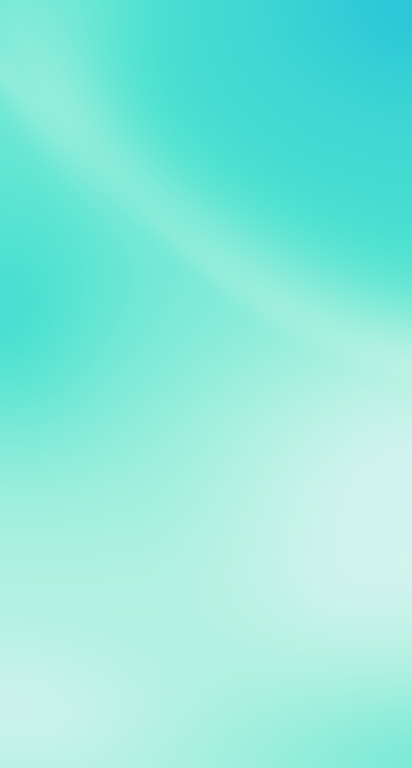
Give the GLSL for this background, as a WebGL 1 fragment shader.

```glsl
precision highp float;
// Soft aqua backdrop: a deep turquoise sky sweeping over pale mint light.

uniform vec2 u_resolution;

// Elliptical Gaussian glow, 1 at its centre.
float glow(vec2 p, vec2 centre, vec2 radius) {
  vec2 q = (p - centre) / radius;
  return exp(-dot(q, q));
}

// Sine-free hash and smooth value noise.
float hash(vec2 p) {
  vec3 q = fract(p.xyx * 0.1031);
  q += dot(q, q.yzx + 33.33);
  return fract((q.x + q.y) * q.z);
}

float noise(vec2 p) {
  vec2 i = floor(p);
  vec2 f = fract(p);
  f = f * f * (3.0 - 2.0 * f);
  return mix(mix(hash(i), hash(i + vec2(1.0, 0.0)), f.x),
             mix(hash(i + vec2(0.0, 1.0)), hash(i + 1.0), f.x), f.y);
}

// Height of the sweeping boundary between the two fields.
float sweepHeight(float x) {
  return 0.935 - 0.72 * x + 0.29 * x * x;
}

// Turquoise field, brightening towards the sweep.
float upperTone(vec2 p, float d) {
  float tone = 0.27 + (0.13 + 0.34 * p.x) * exp(-d * d / 0.0121);
  tone += 0.17 * glow(p, vec2(0.13, 1.0), vec2(0.2, 0.25));
  return tone - 0.08 * glow(p, vec2(1.0, 1.0), vec2(0.38, 0.16));
}

// Mint field with a teal pool, a bright streak and pale lights.
float lowerTone(vec2 p, float d) {
  float tone = 0.69 - 0.26 * smoothstep(0.2, 0.8, p.y);
  float band = (p.y - 0.4) / 0.25;
  tone += 0.19 * smoothstep(0.3, 1.0, p.x) * exp(-band * band);
  tone += 0.17 * exp(-d * d / 0.0036) * (1.0 - smoothstep(0.0, 0.5, p.x));
  tone -= 0.22 * glow(p, vec2(0.0, 0.57), vec2(0.28, 0.17));
  tone -= 0.22 * glow(p, vec2(1.1, 0.0), vec2(0.5, 0.12));
  tone += 0.08 * glow(p, vec2(0.05, 0.08), vec2(0.32, 0.09));
  return tone;
}

// Colour ramp from deep turquoise to pale mint, indexed by tone.
vec3 aquaRamp(float tone) {
  const vec3 DEEP = vec3(0.19, 0.81, 0.83);
  const vec3 TURQUOISE = vec3(0.31, 0.885, 0.82);
  const vec3 AQUA = vec3(0.47, 0.915, 0.84);
  const vec3 MINT = vec3(0.69, 0.945, 0.88);
  const vec3 PALE = vec3(0.82, 0.955, 0.93);
  vec3 c = mix(DEEP, TURQUOISE, clamp((tone - 0.19) / 0.12, 0.0, 1.0));
  c = mix(c, AQUA, clamp((tone - 0.31) / 0.16, 0.0, 1.0));
  c = mix(c, MINT, clamp((tone - 0.47) / 0.22, 0.0, 1.0));
  return mix(c, PALE, clamp((tone - 0.69) / 0.13, 0.0, 1.0));
}

void main() {
  vec2 p = gl_FragCoord.xy / u_resolution;
  float d = p.y - sweepHeight(p.x);

  // Blend the fields across the soft sweep, with faint uneven light.
  float tone = mix(lowerTone(p, d), upperTone(p, d), smoothstep(-0.035, 0.02, d));
  tone += 0.012 * (noise(p * vec2(5.0, 9.0)) - 0.5);
  vec3 color = aquaRamp(tone);

  // Cool highlights and the blue upper corner.
  float lights = glow(p, vec2(0.82, 0.245), vec2(0.08, 0.04))
               + glow(p, vec2(0.96, 0.37), vec2(0.1, 0.05))
               + glow(p, vec2(0.03, 0.07), vec2(0.28, 0.07));
  color = mix(color, vec3(0.82, 0.95, 0.95), 0.4 * min(lights, 1.0));
  color += vec3(-0.01, -0.03, 0.02) * glow(p, vec2(1.0, 1.0), vec2(0.25, 0.1));

  gl_FragColor = vec4(color, 1.0);
}
```
